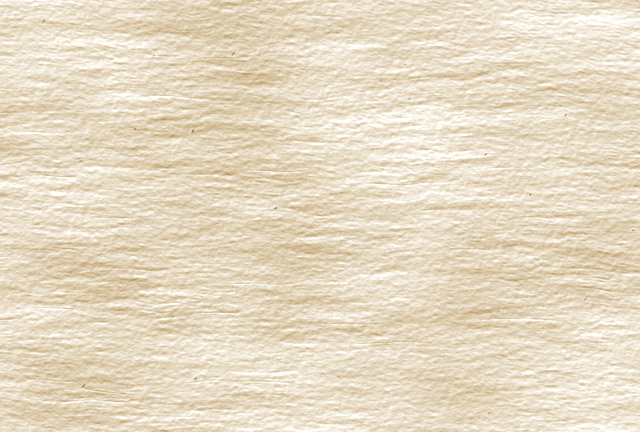
Write a WebGL 2 fragment shader that draws this texture.

```glsl
#version 300 es
precision highp float;
// Cream plaster with horizontal brushed ridges, soft tan stains and small pits.

uniform vec2 u_resolution;
out vec4 fragColor;

float hash(vec2 p) {
    return fract(sin(dot(p, vec2(127.1, 311.7))) * 43758.5453);
}

float noise(vec2 p) {
    vec2 i = floor(p), f = fract(p);
    f = f * f * (3.0 - 2.0 * f);
    return mix(mix(hash(i), hash(i + vec2(1, 0)), f.x),
               mix(hash(i + vec2(0, 1)), hash(i + vec2(1, 1)), f.x), f.y);
}

// Layered noise centred on zero.
float fbm(vec2 p, int octaves) {
    float sum = 0.0, amp = 0.5;
    for (int i = 0; i < octaves; i++) {
        sum += amp * (noise(p) - 0.5);
        p = p * 2.03 + vec2(17.3, 9.1);
        amp *= 0.5;
    }
    return sum;
}

// Bends the brush direction gently.
vec2 bend(vec2 p) {
    return p + vec2(0.0, 0.03 * noise(p * vec2(2.5, 3.0)) + 0.009 * noise(p * vec2(14.0, 18.0)));
}

// Two raised scrapes, blunt at the left and fading to the right.
float scrapes(vec2 p) {
    float sum = 0.0;
    for (int i = 0; i < 2; i++) {
        vec2 d = p - vec2(0.07, 0.55) - float(i) * vec2(1.09, -0.108);
        d.y += 0.008 * (noise(d * vec2(30.0, 60.0) + 40.0) - 0.5) - 0.03 * d.x;
        float along = smoothstep(-0.008, 0.008, d.x) * exp(-max(d.x, 0.0) / 0.09);
        float width = 0.005 + 0.008 * exp(-abs(d.x) / 0.02);
        sum += along * exp(-d.y * d.y / (width * width));
    }
    return sum;
}

// Short broken cracks that follow the brush direction.
float creases(vec2 q) {
    float line = 1.0 - smoothstep(0.0, 0.13, abs(noise(q * vec2(8.0, 42.0) + 9.0) - 0.5));
    return line * smoothstep(0.5, 0.85, noise(q * vec2(13.0, 30.0) + 4.0));
}

float height(vec2 p) {
    vec2 q = bend(p);
    float ridges = fbm(q * vec2(10.0, 56.0), 3) * (0.6 + 0.8 * noise(p * vec2(4.0, 6.0) + 31.0));
    float grain = fbm(mat2(0.97, 0.22, -0.22, 0.97) * p * vec2(85.0, 120.0), 2);
    return ridges + 0.68 * grain - 0.17 * creases(q) + 0.55 * scrapes(p);
}

// Sparse dark pits, one at most in each cell.
float pits(vec2 p) {
    vec2 cell = floor(p * 12.0);
    vec2 centre = 0.2 + 0.6 * vec2(hash(cell + 3.7), hash(cell + 8.2));
    vec2 d = (fract(p * 12.0) - centre) / 12.0;
    d.y -= 0.5 * d.x;
    d += 0.003 * (vec2(noise(p * 260.0), noise(p * 260.0 + 50.0)) - 0.5);
    float radius = 0.0015 + 0.002 * hash(cell + 5.1);
    float spot = 1.0 - smoothstep(0.3, 1.3, length(d * vec2(0.8, 1.0)) / radius);
    return spot * step(0.87, hash(cell + 1.3)) * (0.4 + 0.6 * hash(cell + 6.6));
}

void main() {
    vec2 p = gl_FragCoord.xy / u_resolution.y;
    vec2 q = bend(p);

    // Broad stains, a paler middle and long brushed tints.
    float tone = 0.635 + 1.15 * fbm(q * vec2(2.4, 3.4) + 2.6, 5);
    tone += 0.06 * exp(-6.0 * dot(p - vec2(0.65, 0.5), p - vec2(0.65, 0.5)));
    tone += 0.6 * fbm(q * vec2(5.0, 24.0) + 13.0, 3);

    // Relief lit from above and slightly from the left.
    tone += 2.6 * (height(p) - height(p + vec2(-0.0012, 0.003)));
    tone -= 1.6 * pits(p);

    vec3 shade = vec3(0.81, 0.72, 0.56);
    vec3 cream = vec3(0.98, 0.96, 0.92);
    fragColor = vec4(clamp(mix(shade, cream, clamp(tone, -1.6, 1.15)), 0.0, 1.0), 1.0);
}
```
